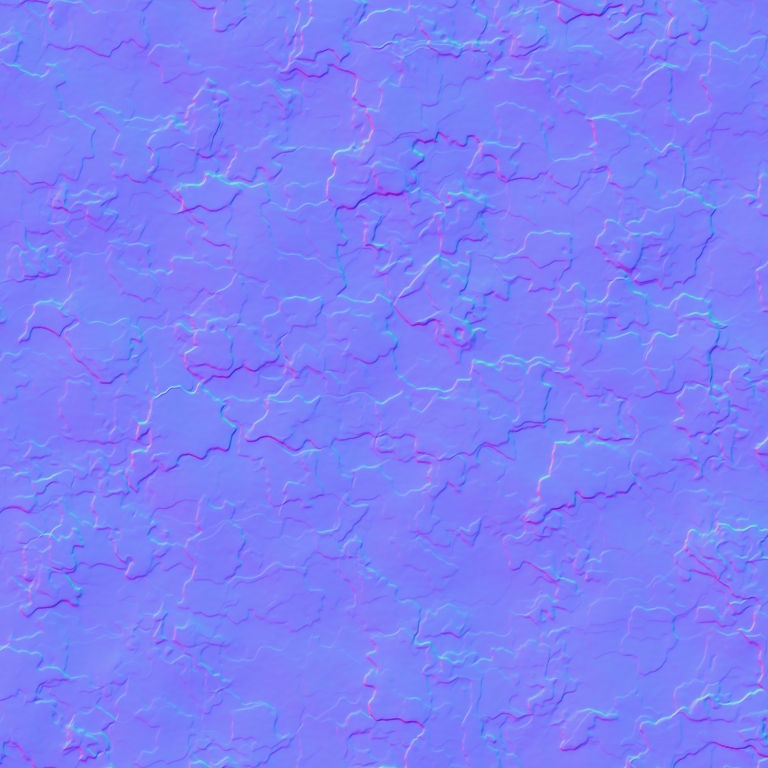
A WebGL 2 fragment shader for this texture map:

```glsl
#version 300 es
precision highp float;
// Tangent-space normal map of flaking, cracked rock. Stepped plates from soft
// cellular noise at three sizes are stacked on gently rolling ground, their
// outlines jagged by a domain warp; height differences give the normal.

uniform vec2 u_resolution;
out vec4 fragColor;

vec2 hash2(vec2 p) {
  vec3 q = fract(vec3(p.xyx) * vec3(0.1031, 0.1030, 0.0973));
  q += dot(q, q.yzx + 33.33);
  return fract((q.xx + q.yz) * q.zy);
}

float cornerSlope(vec2 corner, vec2 offset) {
  float angle = 6.2832 * hash2(corner + 91.0).x;
  return dot(vec2(cos(angle), sin(angle)), offset);
}

// Gradient noise, roughly -0.7 to 0.7
float gradientNoise(vec2 p) {
  vec2 i = floor(p), f = fract(p);
  vec2 u = f * f * f * (f * (f * 6.0 - 15.0) + 10.0);
  vec2 e = vec2(1.0, 0.0);
  float low = mix(cornerSlope(i, f), cornerSlope(i + e.xy, f - e.xy), u.x);
  float high = mix(cornerSlope(i + e.yx, f - e.yx), cornerSlope(i + e.xx, f - e.xx), u.x);
  return mix(low, high, u.y);
}

vec2 noise2(vec2 p) {
  return vec2(gradientNoise(p), gradientNoise(p + vec2(57.0, 23.0)));
}

// Boxy cells of random height: a crisp step plus a wide worn shoulder
float plates(vec2 p, float sharpness) {
  vec2 cell = floor(p);
  vec2 crisp = vec2(0.0), worn = vec2(0.0);
  for (int y = -1; y <= 1; y++) {
    for (int x = -1; x <= 1; x++) {
      vec2 id = cell + vec2(x, y);
      vec2 d = id + 0.1 + 0.8 * hash2(id + 40.0) - p;
      d *= d;
      float reach = sqrt(sqrt(dot(d, d))) - 0.4;
      float rise = hash2(id + 173.0).y;
      rise *= rise * sqrt(rise);
      crisp += vec2(rise, 1.0) * exp(-sharpness * reach);
      worn += vec2(rise, 1.0) * exp(-9.0 * reach);
    }
  }
  return 0.7 * crisp.x / crisp.y + 0.5 * worn.x / worn.y;
}

float surfaceHeight(vec2 p) {
  // Clamped noise makes the stair-like breaks along the cracks
  vec2 stairs = clamp(5.0 * noise2(p * 33.0), -1.0, 1.0);
  vec2 chips = clamp(4.0 * noise2(p * 80.0), -1.0, 1.0);
  vec2 warped = p + 0.022 * noise2(p * 9.0) + 0.0065 * stairs + 0.0019 * chips;

  // Cracks fade in and out over the surface
  float fade = gradientNoise(p * 5.5 + 11.0);
  float rubble = smoothstep(0.0, 0.4, gradientNoise(p * 9.0 + 31.0));
  float h = 0.0036 * (0.9 + 0.8 * fade) * plates(warped * vec2(11.0, 12.0), 75.0);
  h += 0.0024 * (0.8 - 0.9 * fade) * plates(warped * vec2(19.0, 22.0) + 7.3, 42.0);
  h += 0.0020 * rubble * plates(warped * vec2(40.0, 44.0) + 19.1, 20.0);

  // Rolling ground and fine grain
  h += 0.006 * gradientNoise(p * 7.0 + 3.0);
  h += 0.0008 * gradientNoise(p * 23.0 + 5.0);
  h += 0.00012 * gradientNoise(p * vec2(90.0, 110.0));
  return h;
}

void main() {
  vec2 p = gl_FragCoord.xy / u_resolution.y;
  vec2 e = vec2(0.0009, 0.0);
  vec2 slope = vec2(surfaceHeight(p + e.xy) - surfaceHeight(p - e.xy),
                    surfaceHeight(p + e.yx) - surfaceHeight(p - e.yx)) / (2.0 * e.x);

  // Red rises to the right, green falls upward; a slight skew tints the ledges
  vec3 normal = normalize(vec3(0.9 * slope.x + 0.13 * slope.y - 0.02, -1.1 * slope.y, 1.0));
  vec3 color = 0.5 + 0.5 * normal;
  color.b *= 0.98;
  fragColor = vec4(color, 1.0);
}
```
